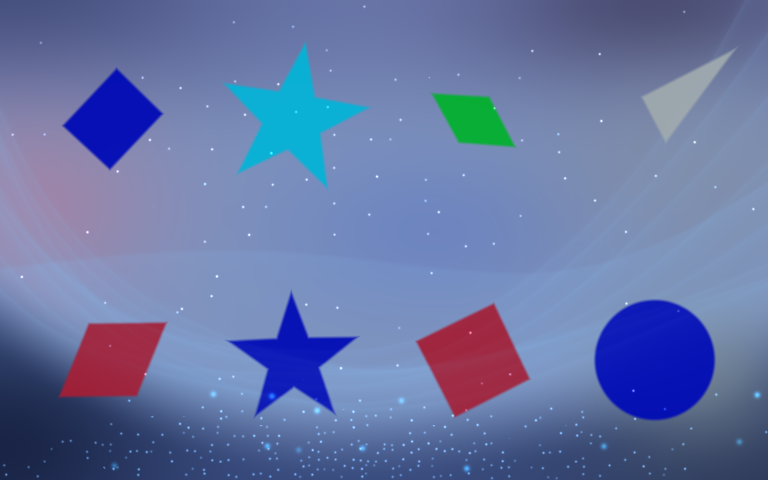
This background is drawn by a Shadertoy shader. Its source:

```glsl
// Eight flat shapes floating on a misty blue sky with sagging light ribbons and sparkles.

const float ASPECT = 1.6;
const float SOFT = 0.0045;
const vec3 BLUE = vec3(0.0, 0.04, 0.71);
const vec3 CYAN = vec3(0.02, 0.70, 0.84);
const vec3 GREEN = vec3(0.01, 0.69, 0.18);
const vec3 RED = vec3(0.64, 0.11, 0.20);
const vec3 SILVER = vec3(0.62, 0.66, 0.68);
const vec3 RIBBON = vec3(0.52, 0.70, 0.90);

vec3 hash3(vec2 cell) {
    vec3 q = vec3(dot(cell, vec2(127.1, 311.7)),
                  dot(cell, vec2(269.5, 183.3)),
                  dot(cell, vec2(419.2, 371.9)));
    return fract(sin(q) * 43758.5);
}

float glow(vec2 p, vec2 center, vec2 radius) {
    vec2 q = (p - center) / radius;
    return exp(-dot(q, q));
}

// Signed distance to a line; positive on the left of a -> b
float edge(vec2 p, vec2 a, vec2 b) {
    vec2 e = normalize(b - a);
    return dot(p - a, vec2(-e.y, e.x));
}

// Convex polygons, corners in clockwise order
float triangle(vec2 p, vec2 a, vec2 b, vec2 c) {
    return max(edge(p, a, b), max(edge(p, b, c), edge(p, c, a)));
}

float quad(vec2 p, vec2 a, vec2 b, vec2 c, vec2 d) {
    return max(max(edge(p, a, b), edge(p, b, c)), max(edge(p, c, d), edge(p, d, a)));
}

float star(vec2 p, float radius, float tilt) {
    float sector = 6.28319 / 5.0;
    float a = atan(p.x, p.y) - tilt;
    a = abs(mod(a + 0.5 * sector, sector) - 0.5 * sector);
    vec2 folded = length(p) * vec2(cos(a), sin(a));
    vec2 notch = 0.40 * radius * vec2(cos(0.5 * sector), sin(0.5 * sector));
    return edge(folded, notch, vec2(radius, 0.0));
}

void paint(inout vec3 col, inout float cover, float dist, vec3 ink) {
    float mask = 1.0 - smoothstep(-SOFT, SOFT, dist);
    col = mix(col, ink, 0.95 * mask);
    cover = max(cover, mask);
}

// Misty backdrop built from broad soft glows
vec3 backdrop(vec2 p) {
    vec3 col = mix(vec3(0.49, 0.57, 0.74), vec3(0.42, 0.47, 0.67), smoothstep(0.65, 1.0, p.y));
    col = mix(col, vec3(0.24, 0.28, 0.46), 0.85 * glow(p, vec2(0.0, 1.04), vec2(0.45, 0.22)));
    col = mix(col, vec3(0.26, 0.26, 0.41), 0.9 * glow(p, vec2(1.37, 0.99), vec2(0.34, 0.17)));
    col = mix(col, vec3(0.40, 0.50, 0.76), 0.7 * glow(p, vec2(0.92, 0.52), vec2(0.32, 0.16)));
    col = mix(col, vec3(0.65, 0.51, 0.64), 0.8 * glow(p, vec2(0.06, 0.57), vec2(0.27, 0.22)));
    col = mix(col, vec3(0.50, 0.54, 0.63), 0.7 * glow(p, vec2(1.45, 0.65), vec2(0.32, 0.25)));
    float side = p.x - 0.72;
    float floorLine = 0.12 + (side < 0.0 ? 0.50 : 0.22) * side * side;
    vec3 deep = mix(vec3(0.22, 0.29, 0.49), vec3(0.09, 0.13, 0.26), glow(p, vec2(0.0, 0.08), vec2(0.34, 0.25)));
    deep = mix(deep, vec3(0.17, 0.22, 0.35), glow(p, vec2(1.6, 0.0), vec2(0.45, 0.2)));
    col = mix(deep, col, smoothstep(-0.13, 0.09, p.y - floorLine));
    return mix(col, vec3(0.48, 0.54, 0.57), 0.7 * glow(p, vec2(1.45, 0.22), vec2(0.19, 0.15)));
}

float sag(float x, float base, float left, float right, float bend) {
    return base + left * exp(-4.5 * x) + right * pow(max(x - 0.72, 0.0) / 0.88, bend);
}

// Thin bright rim with a veil fading below it
float ribbon(vec2 p, float base, float left, float right, float bend) {
    float y = sag(p.x, base, left, right, bend);
    float slope = (sag(p.x + 0.01, base, left, right, bend) - y) / 0.01;
    float d = (y - p.y) / sqrt(1.0 + slope * slope);
    float veil = smoothstep(-0.004, 0.004, d) * exp(-max(d, 0.0) / 0.06);
    return 0.18 * veil + 0.16 * exp(-abs(d) / 0.006);
}

float ribbons(vec2 p) {
    float light = 0.0;
    for (int i = 0; i < 8; i++) {
        float t = float(i) / 7.0;
        float wave = 0.02 * sin(p.x * 5.0 + t * 9.0);
        light += ribbon(p, 0.15 + 0.10 * t + wave, 0.25 + 0.35 * fract(t * 2.6),
                        0.24 + 0.62 * t * t, 1.4 + 0.7 * t);
    }
    // Wide pale swell behind the lower row
    float crest = 0.455 + 0.025 * sin(p.x * 4.5 - 0.5) + 0.16 * pow(max(p.x - 1.05, 0.0) / 0.55, 2.0);
    float below = crest - p.y;
    return 0.65 * light + 0.22 * smoothstep(-0.004, 0.008, below) * exp(-max(below, 0.0) / 0.14);
}

// One randomly placed dot per cell, kept with the given chance
float sparkle(vec2 p, float cells, float radius, float chance) {
    vec2 cell = floor(p * cells);
    vec3 h = hash3(cell + cells);
    vec2 offset = (fract(p * cells) - 0.2 - 0.6 * h.xy) / (cells * radius);
    return step(h.z, chance) * (0.4 + 0.6 * h.x) * exp(-dot(offset, offset));
}

void mainImage(out vec4 fragColor, in vec2 fragCoord) {
    vec2 p = fragCoord / iResolution.xy * vec2(ASPECT, 1.0);
    vec3 col = backdrop(p);
    float cover = 0.0;

    // Upper row
    paint(col, cover, quad(p, vec2(0.243, 0.857), vec2(0.339, 0.763), vec2(0.229, 0.647), vec2(0.131, 0.738)), BLUE);
    paint(col, cover, star(p - vec2(0.610, 0.752), 0.161, 0.164), CYAN);
    paint(col, cover, quad(p, vec2(0.900, 0.805), vec2(1.019, 0.798), vec2(1.073, 0.694), vec2(0.956, 0.703)), GREEN);
    paint(col, cover, triangle(p, vec2(1.532, 0.898), vec2(1.387, 0.703), vec2(1.337, 0.798)), SILVER);
    // Lower row
    paint(col, cover, quad(p, vec2(0.185, 0.326), vec2(0.347, 0.328), vec2(0.285, 0.175), vec2(0.123, 0.173)), RED);
    paint(col, cover, star(p - vec2(0.611, 0.250), 0.141, -0.03), BLUE);
    paint(col, cover, quad(p, vec2(1.029, 0.368), vec2(1.104, 0.210), vec2(0.948, 0.131), vec2(0.867, 0.289)), RED);
    paint(col, cover, length(p - vec2(1.364, 0.250)) - 0.125, BLUE);

    // Light veils and scattered sparkles
    col = mix(col, RIBBON, min(ribbons(p), 0.75) * mix(0.75, 0.17, cover));
    float sky = glow(p, vec2(0.75, 0.62), vec2(0.65, 0.32));
    float dust = glow(p, vec2(0.75, 0.04), vec2(0.55, 0.10));
    col += 0.55 * sparkle(p, 15.0, 0.0024, 0.55 * sky);
    col += vec3(0.30, 0.48, 0.60) * sparkle(p, 58.0, 0.0024, 0.6 * dust);
    float low = 1.0 - smoothstep(0.12, 0.30, p.y);
    col += vec3(0.10, 0.45, 0.60) * sparkle(p, 10.0, 0.006, 0.35 * low);
    fragColor = vec4(clamp(col, 0.0, 1.0), 1.0);
}
```
